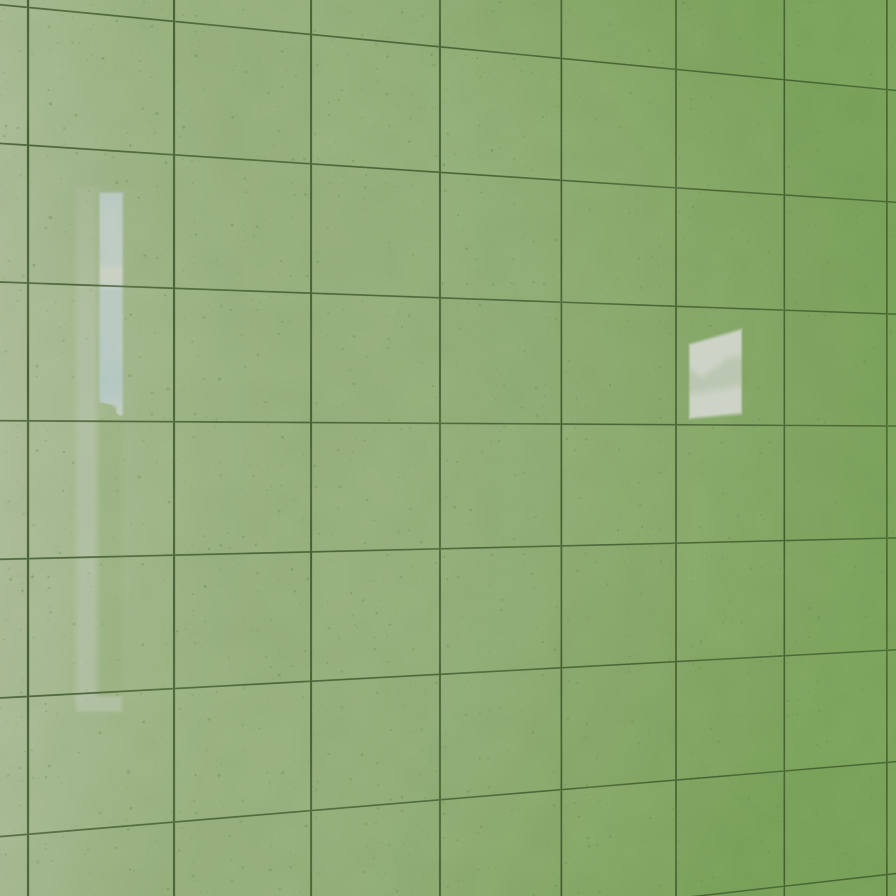
Reproduce this texture procedurally as a WebGL 1 fragment shader.

```glsl
precision highp float;
// Glossy green square wall tiles seen at a slight angle, with thin dark grout.
// A projective map turns the canvas into tile units; a haze ramp, faint specks
// and two soft-edged window reflections are laid over the grid.
uniform vec2 u_resolution;

// Perspective: tile size shrinks linearly from left to right
const float TILE_WIDTH = 0.1693;
const float TILE_SHRINK = 0.0327;
const float TILE_ASPECT = 0.914;
const float FIRST_JOINT = 0.0313;
const vec2 HORIZON = vec2(0.5305, -0.006);   // height at left, slope
const vec2 GROUT_HALF = vec2(0.0075, 0.0065); // in tiles

const vec3 DEEP_GREEN = vec3(0.485, 0.640, 0.360);
const vec3 MID_GREEN = vec3(0.590, 0.690, 0.490);
const vec3 PALE_GREEN = vec3(0.685, 0.745, 0.615);
const vec3 GROUT = vec3(0.235, 0.340, 0.165);
const vec3 SPECK = vec3(0.400, 0.520, 0.300);
const vec3 SKY = vec3(0.700, 0.785, 0.790);
const vec3 CLOUD = vec3(0.815, 0.835, 0.795);
const vec3 FRAME = vec3(0.720, 0.770, 0.680);
const float TILE_VARIATION = 0.014;
const float SPECK_STRENGTH = 0.38;
const float REFLECTION_BLUR = 0.0025;

float hash(vec2 p) {
  vec3 q = fract(vec3(p.xyx) * 0.1031);
  q += dot(q, q.yzx + 33.33);
  return fract((q.x + q.y) * q.z);
}

float noise(vec2 p) {
  vec2 i = floor(p), f = fract(p);
  f = f * f * (3.0 - 2.0 * f);
  return mix(mix(hash(i), hash(i + vec2(1, 0)), f.x),
             mix(hash(i + vec2(0, 1)), hash(i + vec2(1, 1)), f.x), f.y);
}

// Soft-edged box between two corners
float softBox(vec2 p, vec2 lo, vec2 hi, float blur) {
  vec2 d = abs(p - 0.5 * (lo + hi)) - 0.5 * (hi - lo);
  float dist = length(max(d, 0.0)) + min(max(d.x, d.y), 0.0);
  return 1.0 - smoothstep(-blur, blur, dist);
}

// Sparse flecks, one candidate per cell
float specks(vec2 tilePos, float density) {
  vec2 cell = floor(tilePos * density);
  vec2 center = 0.25 + 0.5 * vec2(hash(cell + 11.0), hash(cell + 47.0));
  float radius = mix(0.09, 0.2, hash(cell + 83.0));
  float dist = length(fract(tilePos * density) - center);
  float present = smoothstep(0.72, 1.0, hash(cell + 131.0));
  return present * (1.0 - smoothstep(radius * 0.3, radius, dist));
}

// Haze fades to the right and toward the top and bottom edges
vec3 glaze(vec2 uv) {
  float rise = uv.y - 0.48;
  float fade = uv.x + (0.35 + 0.5 * uv.x) * rise * rise;
  fade += 0.10 * uv.x * (0.5 - uv.y);
  vec3 color = mix(PALE_GREEN, MID_GREEN, smoothstep(-0.12, 0.36, fade));
  return mix(color, DEEP_GREEN, smoothstep(0.40, 1.08, fade));
}

vec3 addTallReflection(vec3 color, vec2 uv) {
  float glow = softBox(uv, vec2(0.085, 0.22), vec2(0.108, 0.79), 0.006);
  float topFade = 1.0 - smoothstep(0.60, 0.80, uv.y);
  color = mix(color, FRAME, glow * mix(0.30, 0.60, topFade));
  float foot = softBox(uv, vec2(0.085, 0.206), vec2(0.136, 0.223), 0.003);
  color = mix(color, FRAME, 0.65 * foot);
  float shade = softBox(uv, vec2(0.111, 0.225), vec2(0.136, 0.53), 0.005);
  color = mix(color, MID_GREEN, 0.45 * shade);
  // Bright pane: sky, a warm cloud bank and a ragged dark foot
  float pane = softBox(uv, vec2(0.111, 0.52), vec2(0.137, 0.785), REFLECTION_BLUR);
  float ridge = 0.548 - 0.7 * (uv.x - 0.111) + 0.012 * noise(uv * 150.0);
  pane *= smoothstep(-0.004, 0.004, uv.y - ridge);
  float bank = smoothstep(0.665, 0.690, uv.y) * (1.0 - smoothstep(0.695, 0.720, uv.y));
  float cloud = max(bank, 0.65 * noise(uv * vec2(40.0, 28.0)));
  return mix(color, mix(SKY, CLOUD, cloud), 0.88 * pane);
}

vec3 addSmallReflection(vec3 color, vec2 uv) {
  // Shear the slanted pane into a unit square
  float across = (uv.x - 0.768) / 0.061;
  float bottom = mix(0.531, 0.5365, across);
  float top = mix(0.617, 0.635, across);
  vec2 q = vec2(across, (uv.y - bottom) / (top - bottom));
  float pane = softBox(q, vec2(0.02), vec2(0.98), 0.035);
  float hills = 0.40 + 0.25 * noise(q * vec2(4.0, 1.0) + 5.0);
  float dim = smoothstep(0.25, 0.42, q.y) * (1.0 - smoothstep(hills, hills + 0.16, q.y));
  return mix(color, mix(CLOUD, FRAME, 0.75 * dim), 0.96 * pane);
}

void main() {
  vec2 uv = gl_FragCoord.xy / u_resolution;
  float size = TILE_WIDTH - TILE_SHRINK * uv.x;
  vec2 tilePos = vec2(uv.x - FIRST_JOINT,
                      (uv.y - HORIZON.x - HORIZON.y * uv.x) / TILE_ASPECT) / size;
  vec2 tile = floor(tilePos) + 20.0;

  // Glaze with slight tile-to-tile and cloudy variation
  vec3 color = glaze(uv);
  color += TILE_VARIATION * (hash(tile) - 0.5);
  color += 0.012 * (noise(tilePos * 5.0 + 60.0) - 0.5);
  float flecks = specks(tilePos + 20.0, 11.0) + 0.6 * specks(tilePos + 50.0, 19.0);
  color = mix(color, SPECK, SPECK_STRENGTH * min(flecks, 1.0));

  color = addTallReflection(color, uv);
  color = addSmallReflection(color, uv);

  // Grout, smoothed over one pixel in tile units
  vec2 pixel = vec2(TILE_WIDTH / (size * size), 1.0 / (TILE_ASPECT * size)) / u_resolution;
  vec2 toJoint = 0.5 - abs(fract(tilePos) - 0.5);
  vec2 joint = 1.0 - smoothstep(GROUT_HALF - 0.7 * pixel, GROUT_HALF + 0.7 * pixel, toJoint);
  float wear = 0.80 + 0.12 * noise(tilePos * 3.0 + 90.0);
  color = mix(color, GROUT, wear * max(joint.x, 0.92 * joint.y));
  gl_FragColor = vec4(color, 1.0);
}
```
